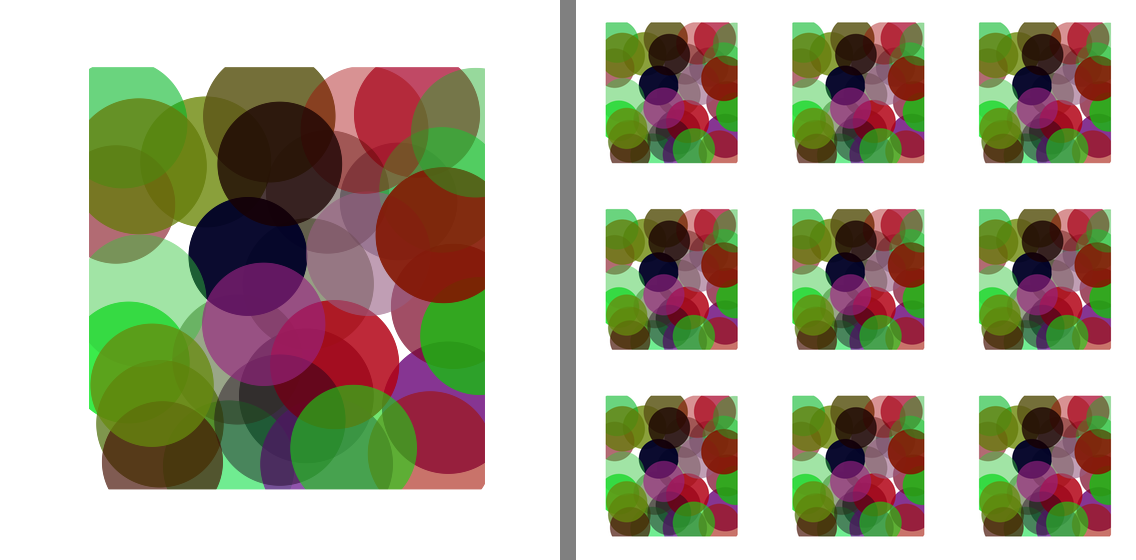
Left: one tile. Right: repeated 3 by 3.
A three.js fragment shader for this background:

```glsl
// Translucent coloured discs scattered over a white panel and cropped to it.
// Disc centres follow a jittered low-discrepancy sequence; each disc is blended
// over the earlier ones. A plain white margin on all sides makes the square tile.
varying vec2 vUv;

vec3 hash3(float n) {
  vec3 p = fract(n * vec3(0.1031, 0.1030, 0.0973));
  p += dot(p, p.yzx + 33.33);
  return fract((p.xxy + p.yzz) * p.zyx);
}

// Coverage of a shape from its signed distance, with a thin soft edge
float cover(float dist) {
  return 1.0 - smoothstep(-0.001, 0.001, dist);
}

float boxDistance(vec2 p, vec2 halfSize) {
  vec2 d = abs(p) - halfSize;
  return max(d.x, d.y);
}

// Five colour families, chosen by a value from 0 to 1
vec3 family(float pick) {
  if (pick < 0.21) return vec3(0.30, 0.43, 0.08); // olive
  if (pick < 0.45) return vec3(0.60, 0.05, 0.08); // crimson
  if (pick < 0.62) return vec3(0.14, 0.01, 0.06); // near black
  if (pick < 0.84) return vec3(0.12, 0.80, 0.14); // vivid green
  return vec3(0.46, 0.24, 0.54);                  // mauve
}

void main() {
  vec2 panelHalf = vec2(0.3535, 0.377);
  vec2 p = vUv - vec2(0.5125, 0.503);
  vec3 white = vec3(1.0);
  vec3 paint = white;

  // Discs, from the lowest to the topmost
  for (int i = 0; i < 33; i++) {
    float n = float(i) + 1.0;
    vec3 place = hash3(n + 17.0);
    vec3 tint = hash3(n + 71.0);
    vec2 spot = fract(n * vec2(0.7549, 0.5698) + 0.12 * place.xy);
    vec2 centre = (spot * 2.0 - 1.0) * panelHalf;
    float radius = mix(0.098, 0.122, sqrt(place.z));

    vec3 colour = family(fract(n * 0.618 + 0.3)) + (tint - 0.5) * vec3(0.28, 0.26, 0.22);
    float opacity = mix(0.42, 0.96, hash3(n + 131.0).x);
    float disc = cover(length(p - centre) - radius);
    paint = mix(paint, clamp(colour, 0.0, 1.0), disc * opacity);
  }

  // Crop to the panel
  float panel = cover(boxDistance(p, panelHalf));
  gl_FragColor = vec4(mix(white, paint, panel), 1.0);
}
```
